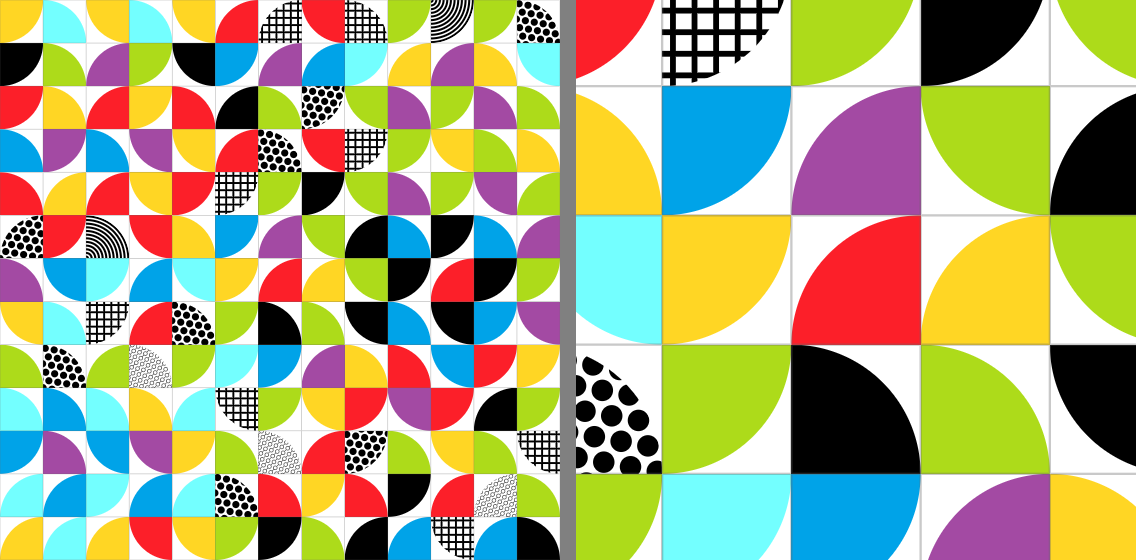
Left, the full canvas; right, a detail of the centre.
Write a WebGL 1 fragment shader that draws this pattern.

```glsl
precision highp float;

uniform vec2 u_resolution;

const float TILES = 13.0;
const vec3 WHITE = vec3(1.0);
const vec3 BLACK = vec3(0.0);

float hash(vec2 p) {
  return fract(sin(dot(p, vec2(127.1, 311.7))) * 43758.5453);
}

float coverage(float dist, float pixel) {
  return clamp(0.5 - dist / pixel, 0.0, 1.0);
}

vec2 rotate(vec2 p, float angle) {
  float c = cos(angle);
  float s = sin(angle);
  return vec2(c * p.x - s * p.y, s * p.x + c * p.y);
}

// Distance from the nearest line of a unit-phase repeat
float stripes(float x, float spacing, float width) {
  return abs(fract(x / spacing) - 0.5) * spacing - 0.5 * width;
}

float crossHatch(vec2 p) {
  return min(stripes(p.x, 0.167, 0.045), stripes(p.y, 0.167, 0.045));
}

float hexDots(vec2 p, float spacing, float radius) {
  vec2 period = spacing * vec2(1.0, 1.732);
  vec2 q = rotate(p, 0.17);
  vec2 a = mod(q, period) - 0.5 * period;
  vec2 b = mod(q + 0.5 * period, period) - 0.5 * period;
  return min(length(a), length(b)) - radius;
}

// Small rings joined by short links along the diagonal
float chains(vec2 p) {
  vec2 period = vec2(0.15, 0.118);
  vec2 q = rotate(p, -0.785);
  q.x += 0.5 * period.x * mod(floor(q.y / period.y), 2.0);
  q = mod(q, period) - 0.5 * period;
  float ring = abs(length(q) - 0.043) - 0.008;
  float link = max(abs(q.y) - 0.007, 0.043 - abs(q.x));
  return min(ring, link);
}

// Running sum of random steps that keeps neighbours apart on the palette
float palettePhase(float index, float seed) {
  float sum = 0.0;
  for (int i = 0; i < 13; i++) {
    if (float(i) < index) sum += 0.27 + 0.46 * hash(vec2(float(i), seed));
  }
  return sum;
}

vec3 flatColour(float t) {
  vec3 colour = vec3(1.0, 0.84, 0.14);                    // yellow
  colour = mix(colour, vec3(0.0, 0.64, 0.91), step(0.16, t));  // blue
  colour = mix(colour, vec3(0.68, 0.86, 0.10), step(0.31, t)); // green
  colour = mix(colour, vec3(0.99, 0.12, 0.16), step(0.47, t)); // red
  colour = mix(colour, vec3(0.45, 1.0, 1.0), step(0.60, t));   // cyan
  colour = mix(colour, vec3(0.64, 0.29, 0.64), step(0.69, t)); // purple
  return mix(colour, BLACK, step(0.82, t));
}

vec3 patternColour(vec2 p, float radius, float kind, float pixel) {
  float dist = hexDots(p, 0.21, 0.083);
  vec3 ink = BLACK;
  if (kind > 0.84) {
    dist = stripes(radius, 0.085, 0.048);
  } else if (kind > 0.60) {
    dist = chains(p);
    ink = vec3(0.3);
  } else if (kind > 0.36) {
    dist = crossHatch(p);
  }
  return mix(WHITE, ink, coverage(dist, pixel));
}

void main() {
  vec2 p = gl_FragCoord.xy / u_resolution * TILES;
  float pixel = TILES / min(u_resolution.x, u_resolution.y);
  vec2 tile = floor(p);
  vec2 local = p - tile;

  // Quarter disc centred on a random corner
  vec2 corner = step(0.5, vec2(hash(tile + 3.7), hash(tile + 19.3)));
  float radius = length(local - corner);

  // Fill
  float jitter = 0.1 * hash(tile + 41.9);
  float t = fract(palettePhase(tile.x, 5.3) + palettePhase(tile.y, 8.9) + jitter);
  vec3 fill = flatColour(t);
  if (t > 0.895) fill = patternColour(local, radius, hash(tile + 67.1), pixel);
  vec3 colour = mix(WHITE, fill, coverage(radius - 1.0, pixel));

  // Thin seams between tiles
  vec2 edge = 0.5 - abs(local - 0.5);
  float seam = coverage(min(edge.x, edge.y) - 0.009, pixel);
  colour = mix(colour, vec3(0.4), 0.35 * seam);

  gl_FragColor = vec4(colour, 1.0);
}
```
